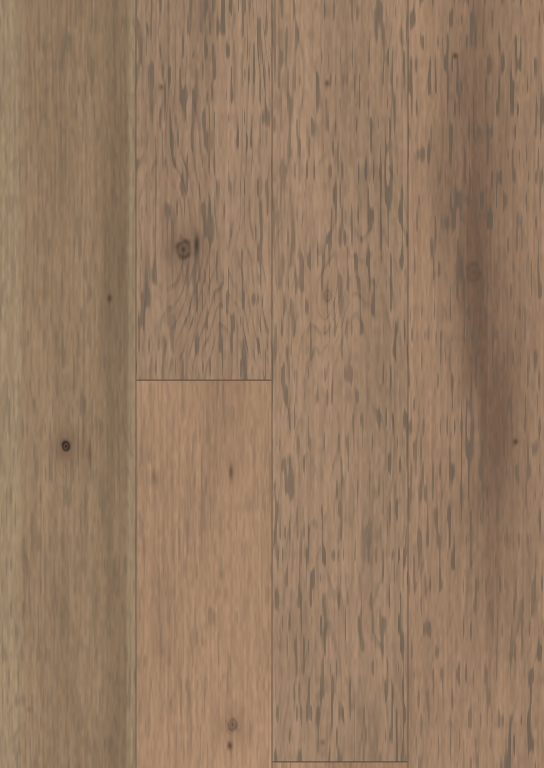
Reproduce this texture procedurally as a WebGL 1 fragment shader.

```glsl
precision highp float;
uniform vec2 u_resolution;

const float COLUMNS = 4.0;
const float PLANK_WIDTHS_TALL = 5.657;
const vec4 JOINT_HEIGHT = vec4(-1.0, 0.505, 0.008, -1.0);
const float SEAM_HALF_WIDTH = 0.005;
const float RINGS = 11.0;
const float ARCH = 1.5;
const vec2 PORE_FREQ = vec2(58.0, 6.0);
const vec2 FIBRE_FREQ = vec2(64.0, 1.6);
const vec2 FLECK_FREQ = vec2(80.0, 16.0);
const vec3 SAPWOOD = vec3(0.63, 0.55, 0.44);
const vec3 HEARTWOOD = vec3(0.44, 0.345, 0.28);
const vec3 PORE = vec3(0.37, 0.335, 0.295);
const vec3 KNOT = vec3(0.17, 0.14, 0.12);
const vec3 SEAM = vec3(0.36, 0.3, 0.25);

struct Plank {
  vec3 tone;
  vec4 knot;    // centre, radius, darkness
  vec4 figure;  // sapwood, heartwood, rings, pores
};

float hash(vec2 p) {
  vec3 a = fract(p.xyx * 0.1031);
  a += dot(a, a.yzx + 33.33);
  return fract((a.x + a.y) * a.z);
}

float noise(vec2 p) {
  vec2 i = floor(p), f = fract(p);
  f = f * f * (3.0 - 2.0 * f);
  float low = mix(hash(i), hash(i + vec2(1.0, 0.0)), f.x);
  float high = mix(hash(i + vec2(0.0, 1.0)), hash(i + 1.0), f.x);
  return mix(low, high, f.y);
}

float fbm(vec2 p) {
  float sum = 0.0, amp = 0.55;
  for (int i = 0; i < 3; i++) {
    sum += amp * noise(p);
    p = p * 2.1 + 17.3;
    amp *= 0.45;
  }
  return sum;
}

Plank plankFor(float column, bool lower) {
  if (lower)
    return Plank(vec3(0.635, 0.51, 0.405), vec4(0.71, 0.32, 0.045, 0.45), vec4(0.0, 0.1, 0.12, 0.35));
  if (column < 0.5)
    return Plank(vec3(0.565, 0.47, 0.37), vec4(0.485, 2.37, 0.036, 1.0), vec4(1.0, 0.2, 0.25, 0.4));
  if (column < 1.5)
    return Plank(vec3(0.61, 0.5, 0.405), vec4(0.35, 3.82, 0.07, 0.6), vec4(0.0, 0.25, 0.75, 0.8));
  if (column < 2.5)
    return Plank(vec3(0.605, 0.495, 0.4), vec4(0.41, 3.48, 0.04, 0.2), vec4(0.0, 0.1, 0.5, 0.9));
  return Plank(vec3(0.625, 0.505, 0.405), vec4(0.48, 3.65, 0.07, 0.2), vec4(0.0, 1.0, 0.3, 0.9));
}

float lineMask(float dist, float pixel) {
  return 1.0 - smoothstep(SEAM_HALF_WIDTH - 0.5 * pixel, SEAM_HALF_WIDTH + 0.5 * pixel, dist);
}

void main() {
  vec2 pos = gl_FragCoord.xy / u_resolution;
  float across = pos.x * COLUMNS;
  float column = min(floor(across), COLUMNS - 1.0);
  vec2 w = vec2(across - column, pos.y * PLANK_WIDTHS_TALL);
  float joint = column < 0.5 ? JOINT_HEIGHT.x : column < 1.5 ? JOINT_HEIGHT.y
              : column < 2.5 ? JOINT_HEIGHT.z : JOINT_HEIGHT.w;
  bool lower = pos.y < joint;
  Plank plank = plankFor(column, lower);
  vec2 seed = vec2(column * 23.7 + (lower ? 91.0 : 5.0), column * 11.3 + 40.0);

  // Growth field: arches along the board, bent around the main knot
  vec2 knotOffset = (w - plank.knot.xy) / (plank.knot.z * vec2(1.0, 1.35));
  float knotDist = length(knotOffset);
  vec2 flow = knotOffset * vec2(1.0, 0.45);
  float bulge = exp(-dot(flow, flow) * 0.12);
  float axis = w.x - 0.5 + 0.3 * (noise(vec2(w.y * 0.6, 3.0) + seed) - 0.5);
  float warp = fbm(w * vec2(2.1, 0.5) + seed);
  float field = warp + ARCH * axis * axis + 0.1 * w.y + 0.35 * bulge;
  float phase = fract(field * RINGS + 0.35 * (noise(w * vec2(30.0, 5.0) + seed) - 0.5));
  float ring = smoothstep(0.5, 0.85, phase) * (1.0 - smoothstep(0.85, 1.0, phase));

  // Board tone, heartwood and sapwood
  float blotch = fbm(w * vec2(3.2, 0.5) + seed + 60.0);
  vec3 color = plank.tone * (0.91 + 0.23 * blotch);
  float wobble = 0.3 * (noise(w * vec2(1.0, 0.7) + seed) - 0.5);
  float core = (w.x - 0.48 + wobble) / 0.25;
  float reach = (w.y - 3.1) / 2.1;
  float cloud = smoothstep(0.2, 0.7, fbm(w * vec2(6.0, 0.9) + seed + 9.0));
  float heart = exp(-core * core) * (0.35 + 0.65 * exp(-reach * reach)) * (0.3 + 0.7 * cloud);
  color = mix(color, HEARTWOOD, plank.figure.y * heart);
  float edge = w.x + 0.06 * wobble;
  color *= 1.0 - 0.09 * plank.figure.x * smoothstep(0.68, 0.85, edge);
  float sap = 1.0 - smoothstep(0.11, 0.19, edge) + smoothstep(0.92, 0.96, edge);
  color = mix(color, SAPWOOD, 0.65 * plank.figure.x * sap);

  // Fibres, fine flecks, broken rings and open pores
  vec2 bent = w + vec2(0.05 * warp, 0.0);
  color *= 0.95 + 0.1 * noise(bent * FIBRE_FREQ + seed);
  color *= 0.955 + 0.09 * noise(bent * FLECK_FREQ + seed);
  float broken = smoothstep(0.2, 0.65, noise(bent * vec2(40.0, 9.0) + seed + 12.0));
  color = mix(color, PORE, 0.42 * plank.figure.z * ring * broken);
  float pore = noise(bent * PORE_FREQ + seed) + 0.14 * plank.figure.z * ring;
  float patchy = 0.45 + 0.55 * noise(w * vec2(5.0, 0.8) + seed + 31.0);
  color = mix(color, PORE, 0.8 * plank.figure.w * patchy * smoothstep(0.64, 0.88, pore));

  // Main knot with a soft halo
  float ragged = knotDist + 0.5 * (noise(w * 28.0 + seed) - 0.5);
  color = mix(color, HEARTWOOD, 0.6 * plank.knot.w * exp(-knotDist * knotDist * 0.14));
  float eye = 1.0 - smoothstep(0.3, 1.3, ragged);
  color = mix(color, KNOT, plank.knot.w * eye * (0.75 + 0.25 * cos(knotDist * 9.0)));

  // Scattered pin knots and short streaks
  for (int i = 0; i < 3; i++) {
    vec2 key = seed + float(i) * 7.9;
    vec2 centre = vec2(0.12 + 0.76 * hash(key), PLANK_WIDTHS_TALL * hash(key + 3.1));
    float stretch = 1.2 + 5.0 * pow(hash(key + 5.7), 3.0);
    float pin = length((w - centre) / vec2(0.018, 0.018 * stretch));
    color = mix(color, KNOT, 0.6 * hash(key + 8.3) * exp(-pin * pin));
  }

  // Seams between boards
  float pixel = COLUMNS / u_resolution.x;
  float border = floor(across + 0.5);
  float inner = step(0.5, border) * step(border, COLUMNS - 0.5);
  float sideSeam = inner * lineMask(abs(across - border), pixel);
  float endSeam = lineMask(abs(pos.y - joint) * PLANK_WIDTHS_TALL, pixel);
  color = mix(color, SEAM, max(0.5 * sideSeam, 0.75 * endSeam));
  gl_FragColor = vec4(color, 1.0);
}
```
